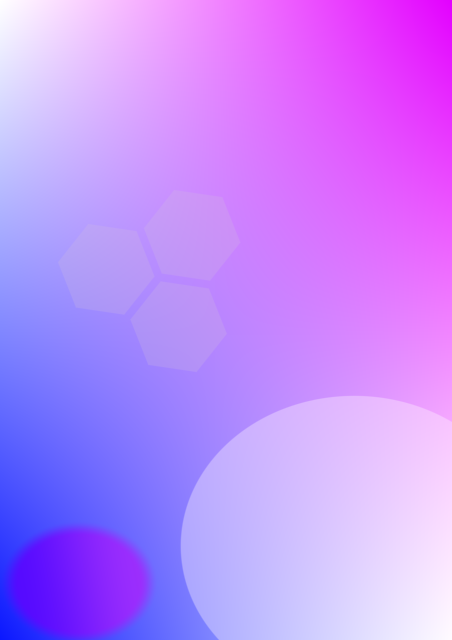
Write a Shadertoy shader that draws this background.

```glsl
// Pastel four-corner gradient with a pale ellipse, a soft violet blob and three hexagons.

// Distance to a hexagon whose corners lie on the x axis
float hexagon(vec2 p, float apothem) {
    p = abs(p);
    return max(p.y, dot(p, vec2(0.866, 0.5))) - apothem;
}

// Approximate distance to an ellipse
float ellipse(vec2 p, vec2 radii) {
    return (length(p / radii) - 1.0) * min(radii.x, radii.y);
}

vec2 rotate(vec2 p, float angle) {
    float c = cos(angle), s = sin(angle);
    return vec2(c * p.x - s * p.y, s * p.x + c * p.y);
}

void mainImage(out vec4 fragColor, in vec2 fragCoord) {
    vec2 uv = fragCoord / iResolution.xy;
    vec2 p = fragCoord / iResolution.y;
    float edge = 0.8 / iResolution.y;

    // Corner gradient
    vec3 white = vec3(1.0);
    vec3 blue = vec3(0.04, 0.09, 1.0);
    vec3 magenta = vec3(0.89, 0.0, 1.0);
    vec3 color = mix(mix(blue, white, uv.x), mix(white, magenta, uv.x), uv.y);

    // Trio of translucent hexagons around a shared centre
    for (int i = 0; i < 3; i++) {
        float angle = radians(51.6 + 120.0 * float(i));
        vec2 center = vec2(0.2484, 0.567) + 0.0833 * vec2(cos(angle), sin(angle));
        float d = hexagon(rotate(p - center, radians(8.4)), 0.066);
        color = mix(color, vec3(0.82, 0.74, 0.87), 0.23 * smoothstep(edge, -edge, d));
    }

    // Pale ellipse
    float pale = ellipse(p - vec2(0.5534, 0.147), vec2(0.271, 0.2345));
    color = mix(color, vec3(1.0, 0.96, 1.0), 0.37 * smoothstep(edge, -edge, pale));

    // Blurred violet blob
    float blob = ellipse(p - vec2(0.1237, 0.0885), vec2(0.109, 0.0865));
    vec3 violet = mix(vec3(0.33, 0.04, 1.0), vec3(0.61, 0.18, 0.99),
                      smoothstep(0.015, 0.23, p.x + 0.2 * (p.y - 0.09)));
    color = mix(color, violet, smoothstep(0.012, -0.012, blob));

    fragColor = vec4(color, 1.0);
}
```
